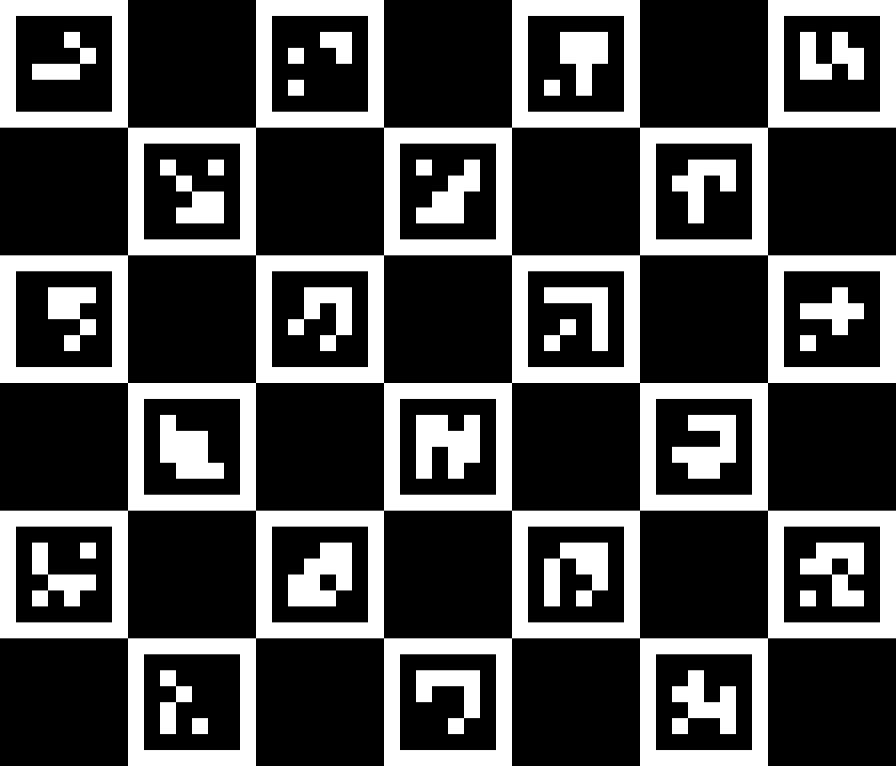
Write a Shadertoy shader that draws this pattern.

```glsl
// Integer hash of a module position, 0 to 1
float hash(ivec2 module) {
    uint h = uint(module.x) * 1597334677u ^ uint(module.y) * 3812015801u;
    h = (h ^ (h >> 15)) * 2246822519u;
    h = (h ^ (h >> 13)) * 3266489917u;
    return float((h ^ (h >> 16)) & 65535u) / 65536.0;
}

// Brightness of one module; every board square is 8 by 8 modules
float moduleValue(vec2 module) {
    vec2 square = floor(module / 8.0);
    if (mod(square.x + square.y, 2.0) < 0.5) return 0.0;

    // Rings from the centre: code bits, black border, white margin
    vec2 fromCentre = abs(mod(module, 8.0) - 3.5);
    float ring = max(fromCentre.x, fromCentre.y);
    if (ring > 3.0) return 1.0;
    if (ring > 2.0) return 0.0;
    return step(hash(ivec2(module)), 0.47);
}

void mainImage(out vec4 fragColor, in vec2 fragCoord) {
    // Seven squares across and six down, measured in modules
    vec2 modulesPerPixel = vec2(7.0, 6.0) * 8.0 / iResolution.xy;
    vec2 position = fragCoord * modulesPerPixel;

    // Area coverage of the four modules around the nearest grid corner
    vec2 corner = floor(position + 0.5);
    vec2 cover = clamp((position - corner) / modulesPerPixel + 0.5, 0.0, 1.0);
    float below = mix(moduleValue(corner - 1.0), moduleValue(corner - vec2(0.0, 1.0)), cover.x);
    float above = mix(moduleValue(corner - vec2(1.0, 0.0)), moduleValue(corner), cover.x);

    fragColor = vec4(vec3(mix(below, above, cover.y)), 1.0);
}
```
